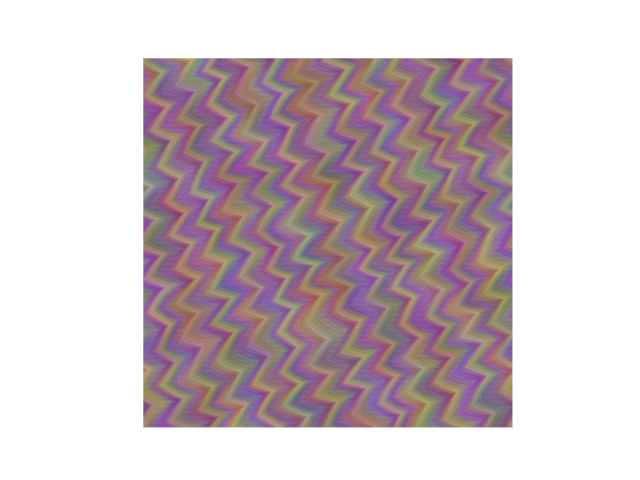
Write a WebGL 1 fragment shader that draws this pattern.

```glsl
precision highp float;
// A square panel of soft zigzag bands on white: 12 leaning columns crossed by
// chevron rows that climb to the right. A triangle wave bends the columns,
// wrapping gradient noise varies phase and hue, and fine threads follow them.

uniform vec2 u_resolution;

const float TAU = 6.2831853;
const float COLUMNS = 12.0;
const float ROWS = 10.0;
const float DRIFT = 2.0;            // whole columns of lean over the height
const float CLIMB = 4.0;            // whole rows of rise over the width
const float BEND = 0.64;            // zigzag swing in columns
const float PANEL_SIZE = 0.769;     // in canvas heights
const vec2 PANEL_CENTER = vec2(0.0165, -0.006);

// Unit gradient of a lattice point, repeated every period cells.
vec2 latticeGradient(vec2 cell, vec2 period, float seed) {
  cell = mod(cell, period);
  float h = fract(sin(dot(cell, vec2(127.1, 311.7)) + seed * 74.7) * 43758.5);
  return vec2(cos(TAU * h), sin(TAU * h));
}

// Gradient noise that wraps after period cells, about -0.7 to 0.7.
float wrapNoise(vec2 p, vec2 period, float seed) {
  vec2 i = floor(p);
  vec2 f = p - i;
  vec2 w = f * f * f * (f * (f * 6.0 - 15.0) + 10.0);
  vec2 e = vec2(1.0, 0.0);
  float a = dot(latticeGradient(i, period, seed), f);
  float b = dot(latticeGradient(i + e.xy, period, seed), f - e.xy);
  float c = dot(latticeGradient(i + e.yx, period, seed), f - e.yx);
  float d = dot(latticeGradient(i + e.xx, period, seed), f - e.xx);
  return mix(mix(a, b, w.x), mix(c, d, w.x), w.y);
}

// Triangle wave with a crisp crest and a slightly rounded trough.
float chevron(float t) {
  float v = fract(t);
  float tri = min(v / 0.48, (1.0 - v) / 0.52);
  return mix(tri, tri * tri, 0.22);
}

// Soft bump of given half width, once per whole step around center.
float ridge(float x, float center, float width) {
  float d = abs(fract(x - center + 0.5) - 0.5);
  return 1.0 - smoothstep(0.0, width, d);
}

// Band colour from band coordinate s and height y.
vec3 bandColor(float s, float y) {
  vec2 period = vec2(COLUMNS, 7.0);
  vec2 p = vec2(s, y * period.y);
  float hueShift = wrapNoise(p, period, 1.0);
  vec3 blotch = vec3(wrapNoise(p + 0.3, period, 2.0),
                     wrapNoise(p + 0.6, period, 3.0),
                     wrapNoise(p + 0.9, period, 4.0));
  vec3 phase = vec3(0.17, 0.0, 0.53) + 0.5 * hueShift;
  vec3 wave = cos(TAU * (s + phase));
  return vec3(0.568, 0.457, 0.503)
       + vec3(0.05, 0.08, 0.09) * wave
       + vec3(0.13, 0.13, 0.18) * blotch;
}

// The whole panel, with p from 0 to 1 on both axes.
vec3 zigzagPanel(vec2 p) {
  float jitter = 0.36 * wrapNoise(p * 5.0, vec2(5.0), 5.0);
  float sway = 0.3 * wrapNoise(p * 4.0, vec2(4.0), 6.0);
  float bend = chevron(ROWS * (1.0 - p.y) + CLIMB * p.x + jitter);
  float s = COLUMNS * p.x + DRIFT * p.y - BEND * bend + sway;
  vec3 color = bandColor(s, p.y);

  // Dark reddish fold with a pale rim, strongest at the crests.
  float tip = smoothstep(0.35, 1.0, bend);
  color -= vec3(0.03, 0.10, 0.07) * ridge(s, 0.64, 0.25) * mix(0.25, 1.0, tip);
  color += 0.065 * ridge(s, 0.88, 0.16) * mix(0.5, 1.0, tip);
  color -= 0.035 * ridge(s, 0.2, 0.22) * (1.0 - tip);

  // Fine threads along the bands, crossed by faint level ones.
  float body = ridge(s, 0.4, 0.4);
  color += 0.014 * cos(TAU * 7.0 * s);
  color += 0.012 * body * cos(TAU * 72.0 * p.y);
  return clamp(color, 0.0, 1.0);
}

void main() {
  vec2 q = (gl_FragCoord.xy - 0.5 * u_resolution) / u_resolution.y;
  vec2 local = q - PANEL_CENTER;
  vec2 inset = 0.5 * PANEL_SIZE - abs(local);
  float pixel = 1.0 / u_resolution.y;
  float inside = smoothstep(-0.5 * pixel, 0.5 * pixel, min(inset.x, inset.y));
  vec3 color = zigzagPanel(local / PANEL_SIZE + 0.5);
  gl_FragColor = vec4(mix(vec3(1.0), color, inside), 1.0);
}
```
